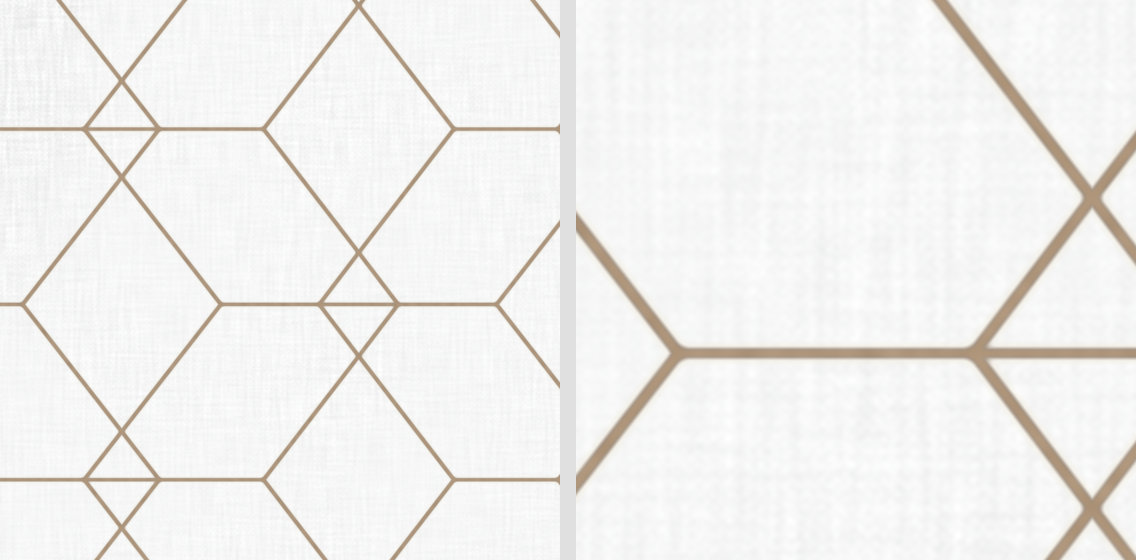
Left, the full canvas; right, a detail of the centre.
Write a three.js fragment shader that draws this pattern.

```glsl
// Tan lattice of tall diamonds, large and small by turns, joined by level bars
// on white woven cloth. Each column is folded to one quadrant and drawn as four
// segments; stretched gradient noise makes the threads of the cloth.
varying vec2 vUv;

vec2 hashGradient(vec2 cell) {
  vec2 h = vec2(dot(cell, vec2(127.1, 311.7)), dot(cell, vec2(269.5, 183.3)));
  return 2.0 * fract(sin(h) * 43758.55) - 1.0;
}

float gradientNoise(vec2 p) {
  vec2 i = floor(p), f = fract(p);
  vec2 u = f * f * f * (f * (6.0 * f - 15.0) + 10.0);
  vec2 e = vec2(1.0, 0.0);
  float low = mix(dot(hashGradient(i), f),
                  dot(hashGradient(i + e), f - e), u.x);
  float high = mix(dot(hashGradient(i + e.yx), f - e.yx),
                   dot(hashGradient(i + 1.0), f - 1.0), u.x);
  return mix(low, high, u.y);
}

float segmentDistance(vec2 p, vec2 a, vec2 b) {
  vec2 ab = b - a;
  return length(p - a - ab * clamp(dot(p - a, ab) / dot(ab, ab), 0.0, 1.0));
}

// Smooth minimum, so that joints swell a little
float joinLines(float a, float b) {
  float h = max(0.004 - abs(a - b), 0.0);
  return min(a, b) - h * h / 0.016;
}

float latticeDistance(vec2 p) {
  const float columnPitch = 0.4232;
  const float rowPitch = 0.3131;

  // Fold to a quadrant: small diamond at y = 0, large one at y = rowPitch
  float column = floor((p.x - 0.2174) / columnPitch + 0.5);
  float odd = mod(column, 2.0);
  float y = p.y - 0.7695 + odd * rowPitch;
  vec2 q = vec2(abs(p.x - 0.2174 - column * columnPitch),
                abs(mod(y + rowPitch, 2.0 * rowPitch) - rowPitch));

  // Odd columns have slightly larger small diamonds
  vec2 smallCorner = mix(vec2(0.067, 0.086), vec2(0.0705, 0.0925), odd);
  vec2 crossing = vec2(0.0, smallCorner.y);
  vec2 largeCorner = vec2(mix(0.177, 0.170, odd), rowPitch);

  float diagonals = joinLines(
    segmentDistance(q, vec2(smallCorner.x, 0.0), crossing),
    segmentDistance(q, crossing, largeCorner));
  float bars = min(
    segmentDistance(q, vec2(0.0), vec2(columnPitch * 0.5, 0.0)),
    segmentDistance(q, largeCorner, vec2(columnPitch * 0.5, rowPitch)));
  return joinLines(diagonals, bars + 0.0004);
}

vec3 wovenCloth(vec2 p) {
  // Long uneven threads both ways, with a fine regular grain
  float warp = gradientNoise(p * vec2(145.0, 13.0));
  float weft = gradientNoise(p * vec2(11.0, 150.0) + 37.0);
  float grain = gradientNoise(p * 190.0 + 71.0);
  float ribs = sin(p.x * 691.0) * sin(p.y * 754.0);

  // Threads show more in soft patches and toward the upper left
  float worn = (1.0 - smoothstep(0.09, 0.22, p.x)) * smoothstep(0.3, 0.8, p.y);
  float strength = 0.75 + 0.6 * gradientNoise(p * 4.5) + 0.65 * worn;
  float threads = 0.042 * warp + 0.030 * weft + 0.025 * grain + 0.005 * ribs;
  float shade = threads * strength - 0.012 * worn;
  return min(vec3(0.964, 0.967, 0.965) + shade, 1.0);
}

void main() {
  float d = latticeDistance(vUv);
  float soft = max(fwidth(vUv.x), 0.0015);
  vec3 colour = wovenCloth(vUv);

  // Faint warm fringe beside each line
  float fringe = 1.0 - smoothstep(0.004, 0.0085, d);
  colour = mix(colour, vec3(0.95, 0.93, 0.88), 0.6 * fringe);

  // Tan core with a greyer rim, toned a little by the cloth
  vec3 tan_ = mix(vec3(0.685, 0.585, 0.475), vec3(0.64, 0.575, 0.515),
                  smoothstep(0.0005, 0.0035, d));
  tan_ += 0.05 * gradientNoise(vUv * 70.0);
  float ink = 1.0 - smoothstep(0.0036 - soft, 0.0036 + soft, d);
  gl_FragColor = vec4(mix(colour, tan_, ink), 1.0);
}
```
